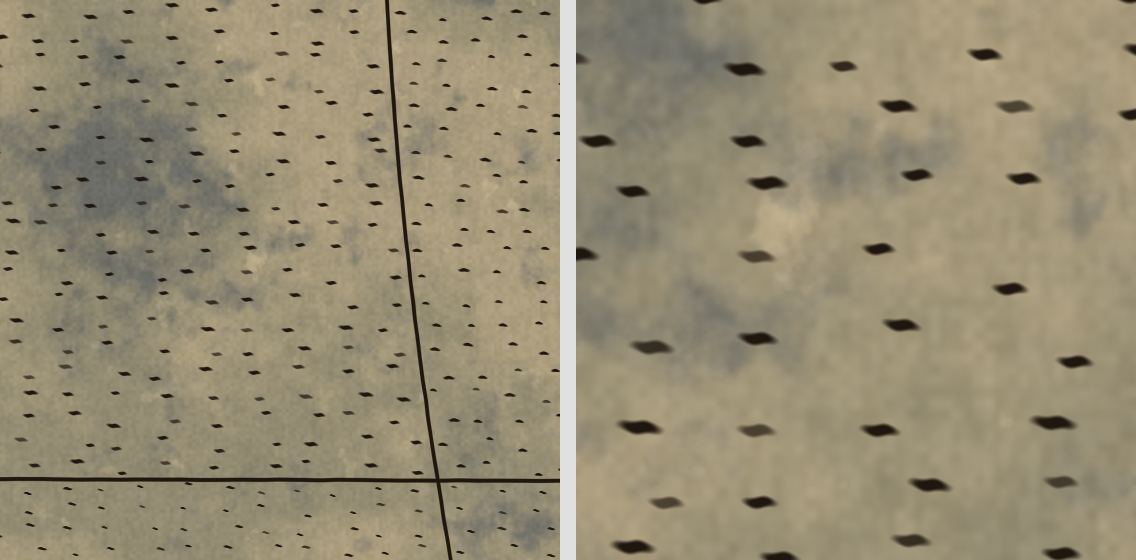
Left: the whole. Right: its middle third, enlarged.
This texture is drawn by a three.js fragment shader. Its source:

```glsl
varying vec2 vUv;

const vec3 PALE = vec3(0.675, 0.62, 0.495);
const vec3 CLAY = vec3(0.575, 0.545, 0.445);
const vec3 STAIN = vec3(0.39, 0.40, 0.39);
const vec3 INK = vec3(0.10, 0.07, 0.04);

const vec2 CELL_LEFT = vec2(0.084, 0.0428);   // spacing of the dashes
const vec2 CELL_RIGHT = vec2(0.066, 0.0428);
const vec2 CELL_BELOW = vec2(0.070, 0.0358);
const vec2 DASH = vec2(0.0145, 0.0046);       // largest half size
const vec2 JITTER = vec2(0.52, 0.62);
const float TILT = 0.07;
const float RULE_Y = 0.143;
const float RULE_HALF = 0.0036;
const float SEAM_HALF = 0.0034;
const float SOFT = 0.0014;

float hash(vec2 p) {
  return fract(sin(dot(p, vec2(127.1, 311.7))) * 43758.5453);
}

float noise(vec2 p) {
  vec2 i = floor(p), f = fract(p);
  f = f * f * (3.0 - 2.0 * f);
  return mix(mix(hash(i), hash(i + vec2(1.0, 0.0)), f.x),
             mix(hash(i + vec2(0.0, 1.0)), hash(i + 1.0), f.x), f.y);
}

float fbm(vec2 p) {
  float sum = 0.0, amp = 0.5;
  for (int i = 0; i < 5; i++) {
    sum += amp * noise(p);
    p = mat2(1.6, 1.2, -1.2, 1.6) * p + 7.3;
    amp *= 0.55;
  }
  return sum / 1.055;
}

float patchAt(vec2 p, vec2 centre, float radius) {
  vec2 d = (p - centre) / radius;
  return exp(-dot(d, d));
}

// Curved upright line, as x for a given y
float seamX(float y) {
  float t = 1.0 - y;
  return 0.691 + 0.054 * t + 0.06 * t * t;
}

float stroke(float d, float halfWidth) {
  return 1.0 - smoothstep(halfWidth - SOFT, halfWidth + SOFT, abs(d));
}

// One tapered dash per cell, moved, sized and faded at random
float dashes(vec2 q, vec2 cell, float size, float seed) {
  vec2 id = floor(q / cell);
  vec2 key = id + seed;
  vec2 shift = vec2(hash(key), hash(key + 17.3)) - 0.5;
  vec2 d = q - (id + 0.5 + shift * JITTER) * cell;
  d.y += d.x * TILT * (0.3 + 1.4 * hash(key + 5.9));
  float grow = hash(key + 41.7);
  vec2 halfSize = DASH * size * vec2(mix(0.58, 1.0, grow), mix(0.75, 1.0, grow));
  d.y += 0.0006 * sin(d.x * 400.0 + seed);
  float r = length(d / halfSize);
  float fade = mix(0.68, 1.0, smoothstep(0.0, 0.3, hash(key + 63.1)));
  return fade * (1.0 - smoothstep(0.5, 1.15, r));
}

vec3 ground(vec2 p) {
  float blue = patchAt(p, vec2(0.19, 0.67), 0.17)
             + 0.7 * patchAt(p, vec2(0.41, 0.58), 0.12)
             + 0.6 * patchAt(p, vec2(0.29, 0.83), 0.13)
             + 0.7 * patchAt(p, vec2(0.97, 0.04), 0.08)
             + 0.4 * patchAt(p, vec2(0.84, 0.24), 0.12);
  float warm = patchAt(p, vec2(0.57, 0.84), 0.18)
             + patchAt(p, vec2(0.90, 0.54), 0.17);

  float cloud = fbm(p * 5.0 + 3.1);
  float mottle = fbm(p * 17.0 + 21.0);
  float light = cloud * 0.6 + mottle * 0.4 + 0.12 * warm - 0.10 * blue;
  vec3 col = mix(CLAY, PALE, smoothstep(0.36, 0.64, light));

  float soak = 0.35 * fbm(p * 7.0 + 50.0) + 0.65 * mix(mottle, fbm(p * 32.0), 0.4);
  soak += 0.17 * blue - 0.08 * warm;
  col = mix(col, STAIN, 0.85 * smoothstep(0.49, 0.80, soak));

  // Fine weave, grain and pale scuffs
  float weave = noise(p * vec2(190.0, 45.0)) - 0.5;
  float grain = noise(p * 150.0 + 9.0) - 0.5;
  col += 0.025 * weave + 0.045 * grain;
  col += vec3(0.07, 0.06, 0.05) * smoothstep(0.69, 0.84, fbm(p * 24.0 + 80.0));
  return col;
}

void main() {
  vec2 p = vUv;
  vec3 col = ground(p);

  // Columns of dashes follow the bend of the upright line
  vec2 q = p - vec2(seamX(p.y), RULE_Y);
  float ink;
  if (q.y < 0.0) ink = dashes(q, CELL_BELOW, 0.66, 31.0);
  else if (q.x < 0.0) ink = dashes(q, CELL_LEFT, 1.0, 3.0);
  else ink = dashes(q, CELL_RIGHT, 0.84, 11.0);

  // Hand-drawn lines with a slight wobble
  float wobble = 0.0012 * (noise(p * 28.0) - 0.5);
  float ruleY = RULE_Y - 0.003 * (p.x - 0.5) + wobble;
  ink = max(ink, stroke(p.y - ruleY, RULE_HALF));
  ink = max(ink, stroke(q.x + wobble, SEAM_HALF));

  gl_FragColor = vec4(mix(col, INK, ink * 0.96), 1.0);
}
```
